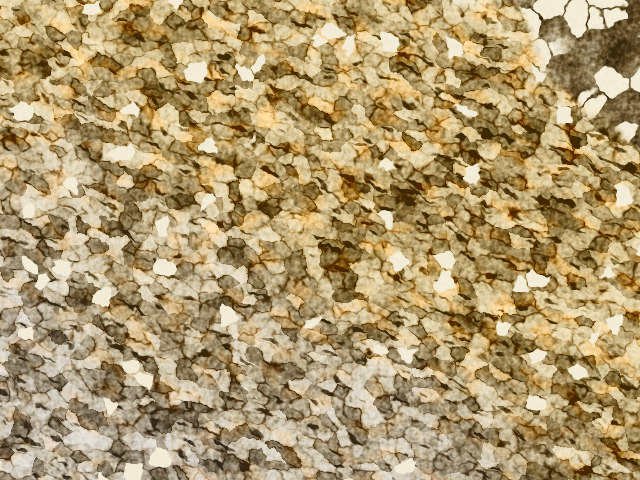
Reproduce this texture procedurally as a Shadertoy shader.

```glsl
// Weathered golden granite: stretched Voronoi grains with rusty seams, slanted dark
// flecks and scattered pale chips, plus a coarse white and olive vein in the top right.
// All layers add up to one tone, which is spread evenly and coloured by a ramp.

const float GRAIN_ANGLE   = -0.42;            // slope of grains and flecks, radians
const vec2  GRAIN_SCALE   = vec2(27.0, 41.0); // cells per canvas height, along and across
const vec2  FLECK_SCALE   = vec2(23.0, 72.0);
const float CHIP_SCALE    = 28.0;
const float CHIP_SHARE    = 0.06;
const float VEIN_SCALE    = 19.0;
const float VEIN_START    = 1.99;             // x + y where the corner vein begins
const float TONE_OFFSET   = 0.33;
const float TONE_CONTRAST = 1.9;

const vec3 RUST_TINT = vec3(0.07, -0.01, -0.10);
const vec3 GOLD_TINT = vec3(0.025, 0.005, -0.05);
const vec3 GREY_TINT = vec3(-0.025, 0.0, 0.07);

// Ramp from dark cracks to pale feldspar, with the tone rank of each colour
const vec3 TONES[6] = vec3[6](
    vec3(0.21, 0.15, 0.04), vec3(0.37, 0.29, 0.15), vec3(0.52, 0.45, 0.29),
    vec3(0.65, 0.58, 0.44), vec3(0.78, 0.72, 0.57), vec3(0.88, 0.84, 0.74));
const float RANKS[6] = float[6](0.025, 0.11, 0.265, 0.48, 0.72, 0.92);

vec2 hash2(vec2 p) {
    vec3 a = fract(p.xyx * vec3(0.1031, 0.1030, 0.0973));
    a += dot(a, a.yzx + 33.33);
    return fract((a.xx + a.yz) * a.zy);
}

float cornerSlope(vec2 cell, vec2 f, vec2 corner) {
    return dot(hash2(cell + corner) * 2.0 - 1.0, f - corner);
}

// Gradient noise, roughly -0.7 to 0.7
float noise(vec2 p) {
    vec2 i = floor(p), f = p - i;
    vec2 u = f * f * f * (f * (f * 6.0 - 15.0) + 10.0);
    float low  = mix(cornerSlope(i, f, vec2(0, 0)), cornerSlope(i, f, vec2(1, 0)), u.x);
    float high = mix(cornerSlope(i, f, vec2(0, 1)), cornerSlope(i, f, vec2(1, 1)), u.x);
    return mix(low, high, u.y);
}

// Voronoi cells: x = gap to the neighbouring cell, y = random value of the cell
vec2 cells(vec2 p) {
    vec2 i = floor(p), f = p - i;
    float nearest = 9.0, second = 9.0, id = 0.0;
    for (int y = -1; y <= 1; y++)
    for (int x = -1; x <= 1; x++) {
        vec2 o = vec2(x, y);
        float d = length(o + hash2(i + o) - f);
        if (d < nearest) {
            second = nearest;
            nearest = d;
            id = hash2(i + o + 57.0).x;
        } else {
            second = min(second, d);
        }
    }
    return vec2(second - nearest, id);
}

vec3 toneColor(float rank) {
    vec3 col = TONES[0];
    for (int i = 1; i < 6; i++)
        col = mix(col, TONES[i], clamp((rank - RANKS[i-1]) / (RANKS[i] - RANKS[i-1]), 0.0, 1.0));
    return col + 0.9 * max(rank - RANKS[5], 0.0);
}

void mainImage(out vec4 fragColor, in vec2 fragCoord) {
    vec2 p = fragCoord / iResolution.y;

    // Ragged outlines, then axes along and across the grain
    vec2 ragged = p + 0.010 * vec2(noise(p * 34.0), noise(p * 34.0 + 40.0))
                    + 0.006 * vec2(noise(p * 90.0 + 9.0), noise(p * 90.0 + 70.0));
    vec2 along = vec2(cos(GRAIN_ANGLE), sin(GRAIN_ANGLE));
    vec2 bent = ragged + 0.02 * vec2(noise(p * 7.0), noise(p * 7.0 + 20.0));
    vec2 q = vec2(dot(bent, along), dot(bent, vec2(-along.y, along.x)));

    float broad = noise(p * 2.6 + 3.0);
    float middle = noise(q * vec2(13.0, 21.0) + 11.0);
    float fine = noise(p * 85.0) + 0.7 * noise(p * 160.0 + 31.0);

    // Grains and their broken seams
    vec2 grain = cells(q * GRAIN_SCALE);
    float seam = (1.0 - smoothstep(0.0, 0.28, grain.x))
               * smoothstep(-0.25, 0.25, noise(p * 30.0 + 17.0));

    // Slanted flecks, denser towards the right
    float threshold = 0.21 - 0.05 * (p.x - 0.67) - 0.08 * broad;
    float fleck = smoothstep(threshold, threshold + 0.20, noise(q * FLECK_SCALE + 5.0));

    // Sparse pale chips
    vec2 chipCell = cells(ragged * CHIP_SCALE + 7.0);
    float chip = step(1.0 - CHIP_SHARE, chipCell.y) * smoothstep(0.03, 0.18, chipCell.x);

    float tone = TONE_OFFSET + 1.9 * (grain.y - 0.5) + 1.1 * middle + 1.1 * fine
               - 0.4 * broad - 1.3 * seam - 1.9 * fleck;
    tone = mix(tone, 2.1 + 0.5 * fine, chip);

    // Coarse corner vein: white lumps in dark olive
    float vein = smoothstep(-0.02, 0.04, p.x + p.y - VEIN_START + 0.16 * noise(p * 8.0 + 2.0));
    vec2 lump = cells(ragged * VEIN_SCALE + 23.0);
    float white = smoothstep(0.46, 0.50, lump.y + 0.3 * broad) * smoothstep(0.02, 0.14, lump.x);
    float olive = -0.9 + 1.8 * noise(p * 16.0 + 8.0) + 1.2 * fine;
    tone = mix(tone, mix(olive, 2.2 + 0.9 * fine, white), vein);

    // Spread the tone evenly and stain it
    vec3 col = toneColor(1.0 / (1.0 + exp(-TONE_CONTRAST * tone)));
    float grey = smoothstep(0.95, 0.25, 0.55 * p.x + p.y + 0.4 * broad);
    float stain = smoothstep(-0.05, 0.35, noise(q * vec2(18.0, 30.0) + 60.0)) + 0.5 * seam;
    float plain = (1.0 - vein) * (1.0 - chip);
    col += plain * (mix(GOLD_TINT, GREY_TINT, grey) + RUST_TINT * stain * (1.0 - 0.5 * grey));
    col += 0.03 * max(vein * white, chip) * vec3(0.5, 1.0, 1.6);

    fragColor = vec4(clamp(col, 0.0, 1.0), 1.0);
}
```
